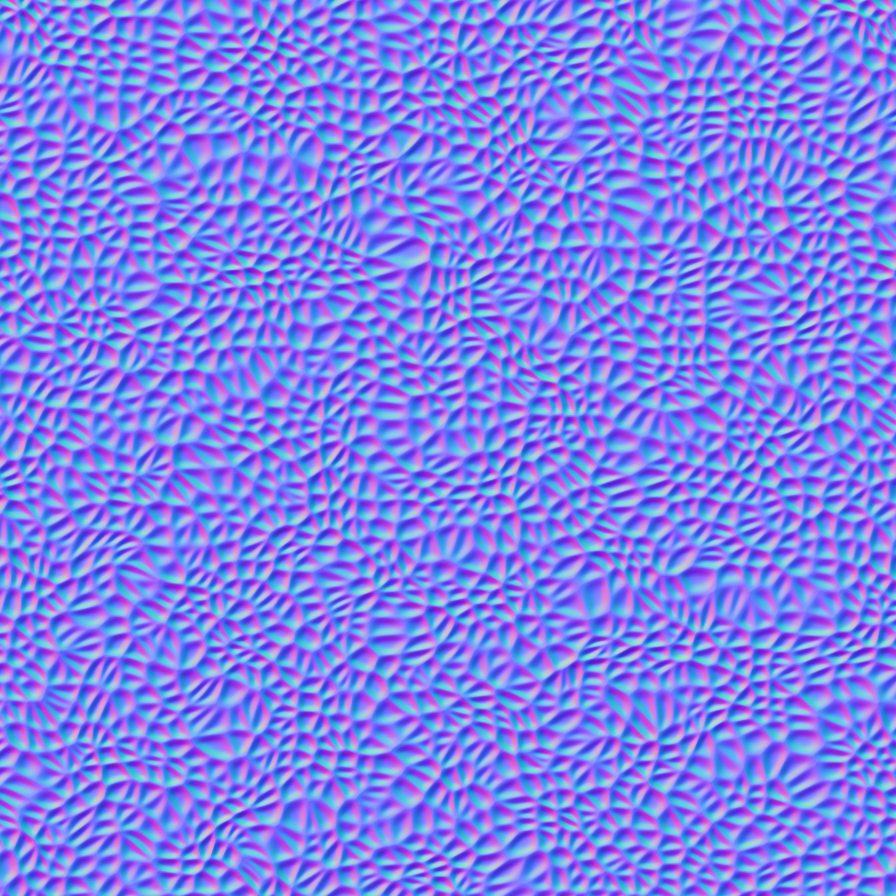
Give the GLSL for this texture map, as a WebGL 1 fragment shader.

```glsl
precision highp float;
// Tangent-space normal map of fine pebbled leather.
// Warped Voronoi cells form small domes parted by soft grooves; the slope of
// that height field is packed into colour, with green pointing down.

uniform vec2 u_resolution;

const vec2 CELLS = vec2(45.0, 50.0);  // pebbles across the canvas
const float GROOVE_WIDTH = 0.25;      // in cell units
const float DOME = 0.8;               // roundness of each pebble
const float RELIEF = 0.29;            // steepness of the surface
const float SAMPLE_STEP = 0.09;       // half width of the slope filter

vec2 hash2(vec2 p) {
  vec2 q = vec2(dot(p, vec2(127.1, 311.7)), dot(p, vec2(269.5, 183.3)));
  return fract(sin(q) * 43758.5453);
}

// Smooth vector noise from 0 to 1
vec2 noise2(vec2 p) {
  vec2 i = floor(p);
  vec2 f = fract(p);
  vec2 u = f * f * (3.0 - 2.0 * f);
  vec2 low = mix(hash2(i), hash2(i + vec2(1.0, 0.0)), u.x);
  vec2 high = mix(hash2(i + vec2(0.0, 1.0)), hash2(i + vec2(1.0)), u.x);
  return mix(low, high, u.y);
}

// Uneven stretching makes some pebbles long and others compact
vec2 warp(vec2 p, float amount) {
  return p + amount * (noise2(p * 0.33 + 71.0) - 0.5);
}

// Offset from p to the seed of the grid cell at the given offset
vec2 seedOffset(vec2 cell, vec2 local, vec2 offset) {
  return offset + hash2(cell + offset) - local;
}

float pebbleHeight(vec2 p, float grooveWidth, float dome) {
  vec2 cell = floor(p);
  vec2 local = fract(p);

  // Nearest seed
  vec2 nearest = vec2(0.0);
  float nearestSq = 9.0;
  for (int y = -1; y <= 1; y++) {
    for (int x = -1; x <= 1; x++) {
      vec2 r = seedOffset(cell, local, vec2(float(x), float(y)));
      float d = dot(r, r);
      if (d < nearestSq) {
        nearestSq = d;
        nearest = r;
      }
    }
  }

  // Carve a soft groove along the border to every neighbour
  float plateau = 1.0;
  for (int y = -2; y <= 2; y++) {
    for (int x = -2; x <= 2; x++) {
      vec2 r = seedOffset(cell, local, vec2(float(x), float(y)));
      vec2 between = r - nearest;
      if (dot(between, between) > 0.0001) {
        float border = dot(0.5 * (r + nearest), normalize(between));
        float t = border / grooveWidth;
        plateau *= 1.0 - exp(-t * t);
      }
    }
  }
  return plateau - dome * nearestSq;
}

float surface(vec2 p) {
  return pebbleHeight(warp(p, 1.3), GROOVE_WIDTH, DOME);
}

// Central differences, wide enough to soften the creases
vec2 slope(vec2 p, float h) {
  vec2 dx = vec2(h, 0.0);
  vec2 dy = vec2(0.0, h);
  return vec2(surface(p + dx) - surface(p - dx),
              surface(p + dy) - surface(p - dy)) / (2.0 * h);
}

void main() {
  vec2 uv = gl_FragCoord.xy / u_resolution;
  vec2 g = slope(uv * CELLS, SAMPLE_STEP) * RELIEF;
  vec3 normal = normalize(vec3(-g.x, g.y, 1.0));
  gl_FragColor = vec4(0.5 + 0.5 * normal, 1.0);
}
```
